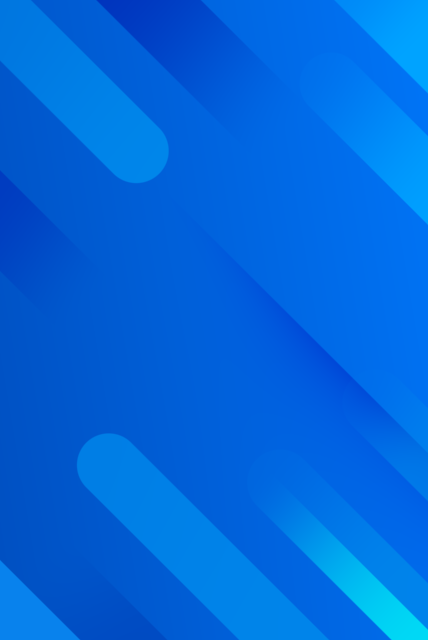
Write a Shadertoy shader that draws this background.

```glsl
// Diagonal rounded bars and soft shadows on a blue gradient.

// Antialiased coverage of the inside of a signed distance
float fill(float dist) {
    float aa = 1.3 / iResolution.x;
    return smoothstep(aa, -aa, dist);
}

// Endless diagonal band: q.x runs down the diagonal, q.y across it
float band(vec2 q, float center, float halfWidth) {
    return fill(abs(q.y - center) - halfWidth);
}

// Bar with one round cap at "cap"; heading +1 runs down right, -1 up left
float bar(vec2 q, vec2 cap, float halfWidth, float heading) {
    vec2 d = q - cap;
    return fill(length(vec2(min(d.x * heading, 0.0), d.y)) - halfWidth);
}

void mainImage(out vec4 fragColor, in vec2 fragCoord) {
    vec2 uv = fragCoord / iResolution.xy;
    vec2 p = vec2(uv.x, 1.5 * (1.0 - uv.y));
    vec2 q = vec2(p.x + p.y, p.x - p.y);

    vec3 navy = vec3(0.0, 0.20, 0.74);
    vec3 shade = vec3(0.0, 0.27, 0.84);
    vec3 azure = vec3(0.0, 0.53, 0.92);
    vec3 sky = vec3(0.0, 0.64, 1.0);
    vec3 cyan = vec3(0.0, 0.85, 0.96);

    // Background, brighter to the upper right
    float light = 0.8 * uv.x + 0.2 * uv.y;
    vec3 col = mix(vec3(0.0, 0.31, 0.755), vec3(0.0, 0.46, 0.97), light);

    // Long shadow under the central fold, widening down right
    float depth = -0.062 - q.y;
    float reach = smoothstep(0.75, 1.65, q.x);
    float shadow = fill(-depth) * exp(-max(depth, 0.0) / (0.03 + 0.10 * reach));
    col = mix(col, shade, 0.95 * reach * shadow);

    // Dark bands that fade along the diagonal
    col = mix(col, navy, band(q, 0.347, 0.122) * (1.0 - smoothstep(0.15, 0.98, q.x)));
    col = mix(col, navy, 0.75 * band(q, -0.517, 0.118) * (1.0 - smoothstep(0.40, 0.92, q.x)));
    col = mix(col, vec3(0.0, 0.27, 0.74), 0.7 * band(q, -1.211, 0.102) * smoothstep(1.4, 1.85, q.x));

    // Upper right: faint bar and bright corner
    col = mix(col, sky, bar(q, vec2(0.97, 0.577), 0.104, 1.0) * (0.06 + 0.88 * smoothstep(0.85, 1.55, q.x)));
    col = mix(col, sky, fill(0.781 - q.y) * (0.5 + 0.5 * smoothstep(0.78, 1.1, q.x)));

    // Clear round bars, upper left and lower left
    col = mix(col, azure, bar(q, vec2(0.672, -0.035), 0.107, -1.0) * mix(0.65, 0.96, smoothstep(0.0, 0.75, q.x)));
    col = mix(col, azure, bar(q, vec2(1.344, -0.836), 0.105, 1.0) * mix(0.80, 0.92, smoothstep(1.2, 2.2, q.x)));

    // Right bar crossing the fold
    col = mix(col, azure, bar(q, vec2(1.82, -0.066), 0.109, 1.0) * (0.06 + 0.60 * smoothstep(1.75, 2.1, q.x)));

    // Lower right bar, its lower half glowing cyan
    float lowerBar = bar(q, vec2(1.785, -0.476), 0.109, 1.0);
    col = mix(col, azure, lowerBar * (0.10 + 0.75 * smoothstep(1.7, 2.3, q.x)));
    col = mix(col, cyan, lowerBar * fill(q.y + 0.476) * smoothstep(1.72, 2.5, q.x));

    // Lower left corner
    col = mix(col, vec3(0.03, 0.51, 0.93), fill(q.y + 1.3125));

    fragColor = vec4(col, 1.0);
}
```
